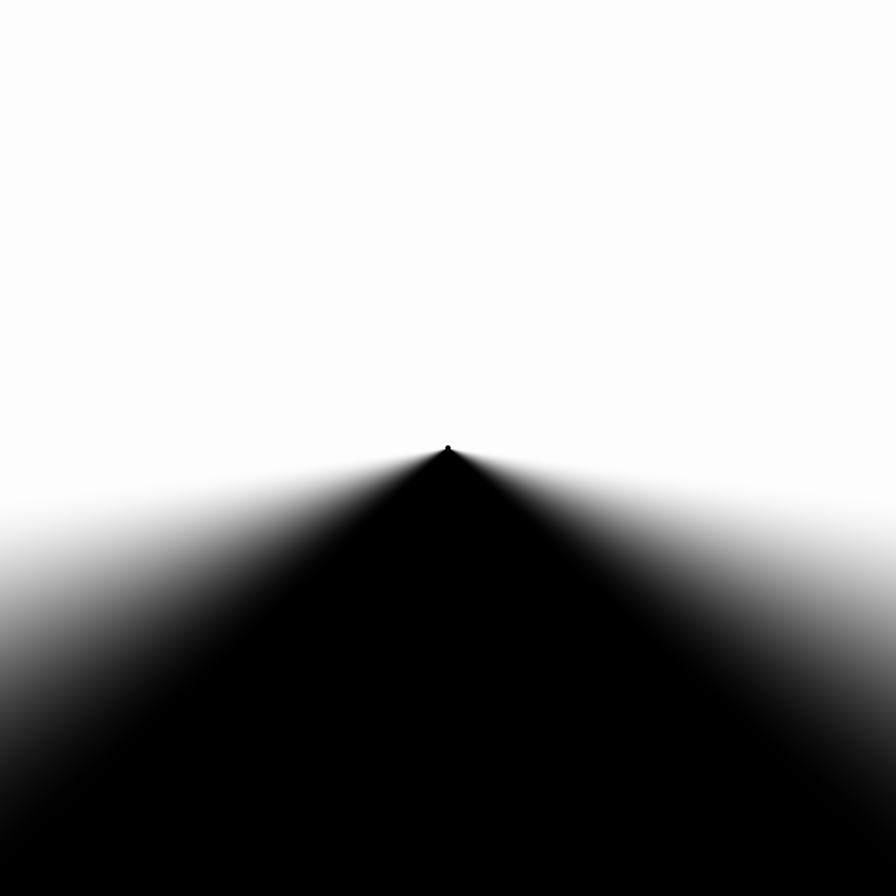
Give the GLSL for this background, as a WebGL 1 fragment shader.

```glsl
precision highp float;
// A black cone of shadow fans downward from the centre of a white field.
// Its shade depends only on the direction from the apex: the sine of the
// angle below the horizon is eased from light to dark.

uniform vec2 u_resolution;

const vec2 APEX = vec2(0.5, 0.5);
const float PENUMBRA_START = 0.105; // sine of the angle where shade begins
const float UMBRA_START = 0.70;     // sine of the angle where it is black
const float TIP_RADIUS = 0.003;     // small dark cap on the apex
const vec3 LIGHT = vec3(0.993);
const vec3 DARK = vec3(0.0);

// Shade cast in the direction of an offset from the apex
float coneShade(vec2 offset) {
    float sineBelow = -offset.y / max(length(offset), 0.0001);
    return smoothstep(PENUMBRA_START, UMBRA_START, sineBelow);
}

// Soft-edged dot that rounds off the apex
float tipShade(vec2 offset, float pixel) {
    return 1.0 - smoothstep(-pixel, pixel, length(offset) - TIP_RADIUS);
}

void main() {
    vec2 offset = gl_FragCoord.xy / u_resolution - APEX;
    float pixel = 0.7 / min(u_resolution.x, u_resolution.y);

    float shade = max(coneShade(offset), tipShade(offset, pixel));
    gl_FragColor = vec4(mix(LIGHT, DARK, shade), 1.0);
}
```
